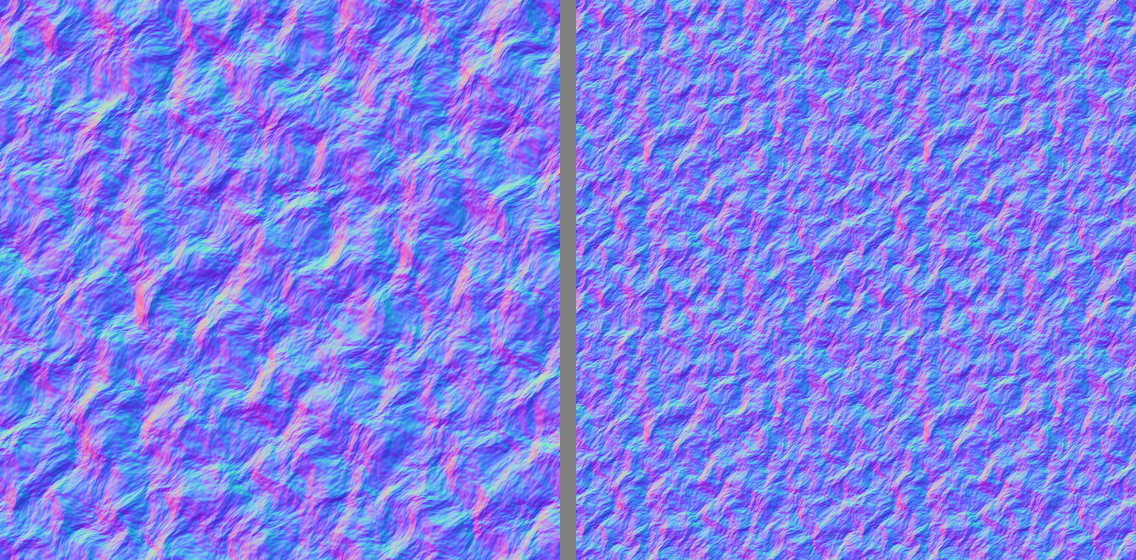
Left, the tile; right, the same tile 2 across and 2 down.
Write a three.js fragment shader that draws this texture map.

```glsl
#define BASE_FREQ 13.0    // coarsest cells across the grain
#define FREQ_STEP 1.75    // frequency ratio between octaves
#define OCTAVES 6
#define COARSE_ANGLE 1.12 // direction of the large lumps, radians
#define FINE_ANGLE 0.78   // direction of the fine grain, radians
#define STRETCH 0.68      // frequency along the grain over that across it
#define RELIEF 0.54       // overall height
#define ROUGHNESS 1.15    // larger values soften the fine grain
#define LEAN 0.4          // steepens the lower right faces
#define WARP 0.018        // bends the grain
#define WARP_FREQ 14.0
#define SAMPLE_STEP 0.0006

varying vec2 vUv;

float hash(vec2 key, float seed) {
  vec3 q = fract(key.xyx * vec3(0.1031, 0.1030, 0.0973) + seed * 0.371);
  q += dot(q, q.yzx + 33.33);
  return fract((q.x + q.y) * q.z);
}

// Integer axes map the unit square to a slanted lattice; cells that
// differ by a whole tile share one key, so the noise wraps exactly.
float cornerSlope(vec2 cell, vec2 local, vec2 u, vec2 v, float seed) {
  float cells = u.x * v.y - u.y * v.x;
  vec2 key = vec2(v.y * cell.x - u.y * cell.y, u.x * cell.y - v.x * cell.x);
  key = floor(mod(key + 0.5, cells));
  float angle = 6.28318 * hash(key, seed);
  return dot(vec2(cos(angle), sin(angle)), local);
}

float wrappedNoise(vec2 uv, vec2 u, vec2 v, float seed) {
  vec2 p = vec2(dot(u, uv), dot(v, uv));
  vec2 cell = floor(p);
  vec2 f = p - cell;
  vec2 w = f * f * f * (f * (f * 6.0 - 15.0) + 10.0);
  vec2 e = vec2(1.0, 0.0);
  float a = cornerSlope(cell, f, u, v, seed);
  float b = cornerSlope(cell + e.xy, f - e.xy, u, v, seed);
  float c = cornerSlope(cell + e.yx, f - e.yx, u, v, seed);
  float d = cornerSlope(cell + e.xx, f - e.xx, u, v, seed);
  return mix(mix(a, b, w.x), mix(c, d, w.x), w.y);
}

// Sum of stretched octaves, each rounded to whole repeats
float relief(vec2 uv, int count) {
  float freq = BASE_FREQ;
  float sum = 0.0;
  for (int i = 0; i < OCTAVES; i++) {
    if (i >= count) break;
    float angle = mix(COARSE_ANGLE, FINE_ANGLE, float(i) / float(OCTAVES - 1));
    vec2 along = vec2(cos(angle), sin(angle));
    vec2 u = floor(freq * vec2(along.y, -along.x) + 0.5);
    vec2 v = floor(freq * STRETCH * along + 0.5);
    sum += RELIEF * pow(freq, -ROUGHNESS) * wrappedNoise(uv, u, v, float(i) + 1.0);
    freq *= FREQ_STEP;
  }
  return sum;
}

float height(vec2 uv) {
  vec2 u = vec2(WARP_FREQ, 0.0);
  vec2 bend = vec2(wrappedNoise(uv, u, u.yx, 11.0), wrappedNoise(uv, u, u.yx, 17.0));
  vec2 p = uv + WARP * bend;
  vec2 leanDir = vec2(0.86, -0.5);
  return relief(p - LEAN * leanDir * relief(p, 2), OCTAVES);
}

void main() {
  vec2 e = vec2(SAMPLE_STEP, 0.0);
  float h = height(vUv);
  vec2 slope = vec2(height(vUv + e.xy) - h, height(vUv + e.yx) - h) / SAMPLE_STEP;

  // Tangent-space normal with green pointing down
  vec3 normal = normalize(vec3(-slope.x, slope.y, 1.0));
  gl_FragColor = vec4(normal * 0.5 + 0.5, 1.0);
}
```
